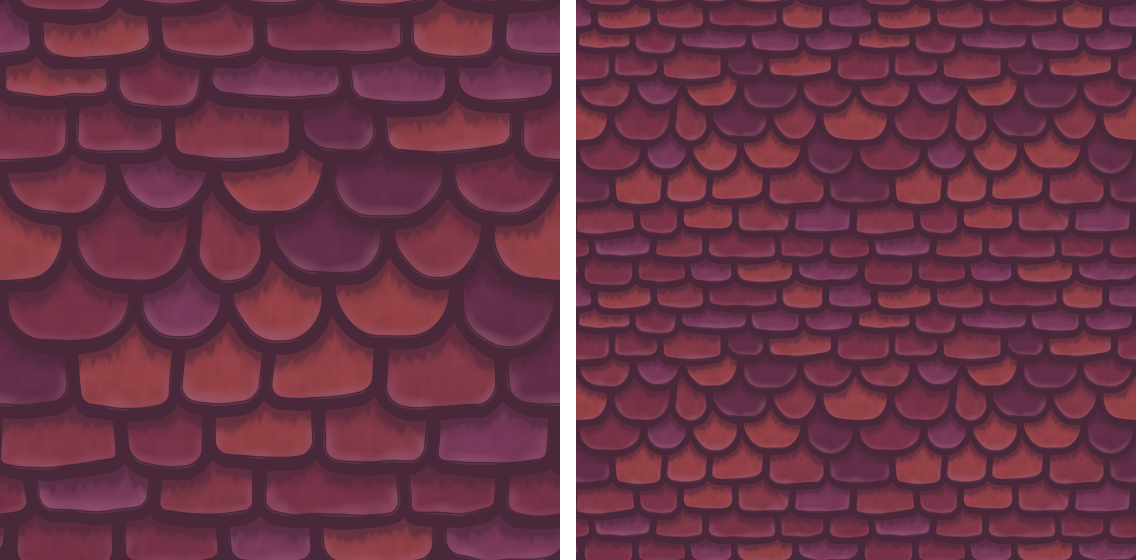
Left, the tile; right, the same tile 2 across and 2 down.
Write a three.js fragment shader that draws this texture.

```glsl
// Hand-painted roof shingles: overlapping rows of rounded red and plum tiles with dark outlines.
#define COLS 5.0
#define ROWS 10.0
#define OUTLINE_WIDTH 0.0255
#define EDGE_SOFTNESS 0.0013
#define JOINT_JITTER 0.40
#define ROW_DRIFT 0.025
#define FLAT_RADIUS 0.018
#define ROUND_RADIUS 0.068
#define STROKES 130.0
#define OUTLINE_COLOR vec3(0.285, 0.155, 0.225)
#define SHEEN_COLOR vec3(0.62, 0.38, 0.48)

varying vec2 vUv;

const float TAU = 6.2831853;

float hash(vec2 p) {
  return fract(sin(dot(p, vec2(127.1, 311.7))) * 43758.5453);
}

// Random value of a tile, wrapped around the canvas
float tileHash(vec2 tile, float salt) {
  return hash(mod(tile, vec2(COLS, ROWS)) + salt * 17.3);
}

// Value noise that repeats after one canvas
float noise(vec2 uv, vec2 cells) {
  vec2 p = uv * cells;
  vec2 i = floor(p);
  vec2 f = fract(p);
  f = f * f * (3.0 - 2.0 * f);
  float a = hash(mod(i, cells));
  float b = hash(mod(i + vec2(1.0, 0.0), cells));
  float c = hash(mod(i + vec2(0.0, 1.0), cells));
  float d = hash(mod(i + 1.0, cells));
  return mix(mix(a, b, f.x), mix(c, d, f.x), f.y);
}

// Position of the slightly leaning joint to the left of a tile
float jointX(vec2 tile, float height) {
  float shift = 0.5 * mod(tile.y, 2.0) + JOINT_JITTER * (tileHash(tile, 1.0) - 0.5);
  return (tile.x + shift) / COLS + 0.22 * (tileHash(tile, 2.0) - 0.5) * height;
}

// Signed distance to a tile face (x) and height above its lower edge (y)
vec2 tileShape(vec2 p, vec2 tile) {
  float row = mod(tile.y, ROWS);
  float base = tile.y / ROWS - ROW_DRIFT * sin(TAU * (row + 0.5) / ROWS);
  base += 0.022 * (tileHash(tile, 3.0) - 0.5);
  float lean = clamp(p.y - base, 0.0, 0.12);
  float left = jointX(tile, lean);
  float right = jointX(tile + vec2(1.0, 0.0), lean);
  float halfWidth = 0.5 * (right - left - OUTLINE_WIDTH);
  float x = p.x - 0.5 * (left + right);

  // Sagging, tilted lower edge; the middle rows are rounder
  float sag = 0.009 * x * x / (halfWidth * halfWidth);
  float height = p.y - base - sag + 0.09 * (tileHash(tile, 4.0) - 0.5) * x;
  float roundness = smoothstep(2.3, 1.0, abs(row - 5.0));
  float radius = mix(FLAT_RADIUS, ROUND_RADIUS, roundness);
  radius += 0.022 * (tileHash(tile, 5.0) - 0.5);
  radius = min(radius, halfWidth * 0.92);
  vec2 q = vec2(abs(x) - halfWidth, -height) + radius;
  float dist = length(max(q, 0.0)) + min(max(q.x, q.y), 0.0) - radius;
  return vec2(dist, height);
}

vec3 tileColor(float pick) {
  vec3 color = vec3(0.575, 0.250, 0.275);                          // orange red
  color = mix(color, vec3(0.510, 0.220, 0.280), step(0.20, pick)); // brick
  color = mix(color, vec3(0.465, 0.195, 0.275), step(0.40, pick)); // crimson
  color = mix(color, vec3(0.385, 0.180, 0.280), step(0.60, pick)); // plum
  color = mix(color, vec3(0.470, 0.220, 0.350), step(0.83, pick)); // purple
  return color;
}

void main() {
  vec2 uv = vUv;
  vec2 wobble = vec2(noise(uv, vec2(19.0)), noise(uv, vec2(23.0))) - 0.5;
  vec2 p = uv + 0.006 * wobble;

  // Brush marks shared by all tiles
  vec2 strokeUv = uv + vec2(0.004 * sin(TAU * 5.0 * uv.y), 0.0);
  float stroke = noise(strokeUv, vec2(STROKES, 14.0));
  float mottle = noise(uv, vec2(31.0)) * 0.6 + noise(uv, vec2(67.0)) * 0.4;
  float wisp = noise(uv, vec2(24.0, 18.0));

  vec3 color = OUTLINE_COLOR;
  float nearRow = floor(p.y * ROWS);

  // Paint rows from below upwards, each overlapping the one beneath
  for (int r = -2; r <= 2; r++) {
    float row = nearRow + float(r);
    float nearCol = floor(p.x * COLS - 0.5 * mod(row, 2.0));
    vec2 shape = vec2(10.0);
    vec2 tile = vec2(0.0);
    for (int c = -1; c <= 1; c++) {
      vec2 candidate = vec2(nearCol + float(c), row);
      vec2 s = tileShape(p, candidate);
      if (s.x < shape.x) {
        shape = s;
        tile = candidate;
      }
    }
    float dist = shape.x;

    // Streaky shadow cast on the row below, then the outline
    float below = dist - OUTLINE_WIDTH;
    float reach = 0.012 + 0.032 * stroke;
    float shadow = 0.6 * (1.0 - smoothstep(reach * 0.35, reach, below));
    shadow = max(shadow, 0.35 * (1.0 - smoothstep(0.0, 0.042, below)));
    color = mix(color, OUTLINE_COLOR, shadow);
    color = mix(OUTLINE_COLOR, color, smoothstep(-EDGE_SOFTNESS, EDGE_SOFTNESS, below));

    // Tile face with mottling and a pale lower rim
    vec3 face = tileColor(tileHash(tile, 6.0));
    face *= 0.95 + 0.10 * mottle + 0.04 * (stroke - 0.5);
    float low = 1.0 - smoothstep(0.015, 0.075, shape.y);
    float rim = 1.0 - smoothstep(0.002, 0.010 + 0.022 * wisp, -dist);
    face = mix(face, SHEEN_COLOR, low * rim * (0.10 + 0.42 * wisp));
    color = mix(face, color, smoothstep(-EDGE_SOFTNESS, EDGE_SOFTNESS, dist));

    // Thin worn line just outside the face
    float line = 1.0 - smoothstep(0.0006, 0.0022, abs(dist - 0.0035));
    color = mix(color, SHEEN_COLOR, 0.22 * line * low * smoothstep(0.3, 0.7, wisp));
  }

  gl_FragColor = vec4(color, 1.0);
}
```
